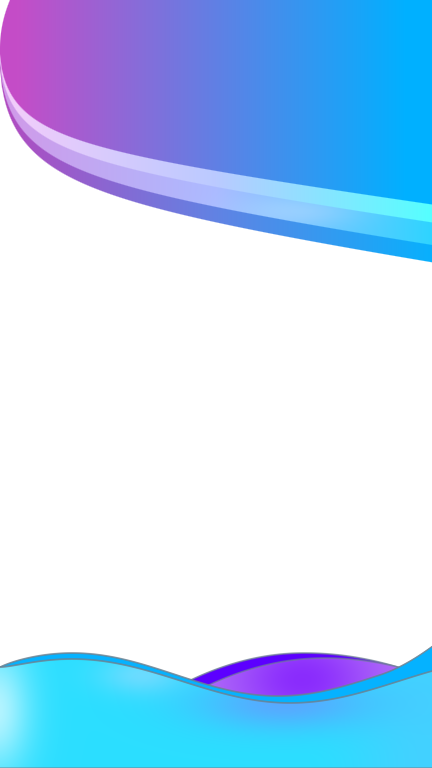
Write a Shadertoy shader that draws this background.

```glsl
// A white page with a glossy, banded swoosh at the top and rolling waves below.
// Each edge is a height curve over x; layers are painted back to front
// with antialiased coverage, horizontal colour ramps and soft elliptical glows.

const vec3 WHITE   = vec3(1.0);
const vec3 MAGENTA = vec3(0.77, 0.30, 0.78);
const vec3 AZURE   = vec3(0.0, 0.69, 1.0);
const vec3 CYAN    = vec3(0.17, 0.87, 1.0);
const vec3 INDIGO  = vec3(0.36, 0.0, 1.0);
const vec3 VIOLET  = vec3(0.54, 0.17, 0.99);
const vec3 LILAC   = vec3(0.70, 0.44, 0.97);
const vec3 OUTLINE = vec3(0.42, 0.50, 0.56);

// Pixel coverage of the region where d is positive
float cover(float d) {
    return clamp(0.5 + d / max(fwidth(d), 1e-5), 0.0, 1.0);
}

// Three evenly spaced colour stops
vec3 ramp(vec3 a, vec3 b, vec3 c, float t) {
    return t < 0.5 ? mix(a, b, 2.0 * t) : mix(b, c, 2.0 * t - 1.0);
}

// Soft elliptical spot, 1 at its centre
float glow(vec2 p, vec2 centre, vec2 size) {
    vec2 q = (p - centre) / size;
    return exp(-dot(q, q));
}

// Depth of a swoosh edge: a fast drop that settles into a gentle slope
float swooshEdge(float x, float start, float drop, float slope, float reach) {
    return start + slope * x + drop * (1.0 - exp(-pow(max(x, 0.0) / reach, 0.545)));
}

// Height of a cosine wave
float waveEdge(float x, float level, float amp, float crest, float halfPeriod) {
    return level + amp * cos(3.14159 * (x - crest) / halfPeriod);
}

// Height of a parabolic hill with its own falloff on each side
float hillEdge(float x, vec2 peak, float leftFall, float rightFall) {
    float dx = x - peak.x;
    return peak.y - (dx < 0.0 ? leftFall : rightFall) * dx * dx;
}

// Fill below an edge, then draw a thin line along it
vec3 paintBelow(vec3 base, vec3 fill, float d, float lineStrength) {
    float pixel = 1.0 / iResolution.y;
    vec3 col = mix(base, fill, cover(d));
    float stroke = 1.0 - smoothstep(0.0003, 0.0007 + pixel, abs(d));
    return mix(col, OUTLINE, lineStrength * stroke);
}

vec3 paintSwoosh(vec3 col, vec2 p) {
    float depth = 1.0 - p.y;
    float inner = swooshEdge(p.x, 0.0625, 0.1263, 0.0788, 0.0625);
    float outer = swooshEdge(p.x, 0.078, 0.1797, 0.0872, 0.0796);

    vec3 body = mix(MAGENTA, AZURE, clamp((p.x - 0.04) / 0.9, 0.0, 1.0));
    vec3 shade = ramp(vec3(0.70, 0.29, 0.75), vec3(0.38, 0.51, 0.89),
                      vec3(0.03, 0.69, 0.99), p.x);
    vec3 middle = ramp(vec3(0.82, 0.60, 0.91), vec3(0.67, 0.73, 1.0),
                       vec3(0.18, 0.83, 1.0), p.x);
    middle = mix(middle, vec3(0.66, 0.84, 1.0), 0.6 * glow(p, vec2(0.68, 0.725), vec2(0.14, 0.02)));
    vec3 shine = ramp(vec3(0.96, 0.80, 0.98), vec3(0.73, 0.79, 1.0),
                      vec3(0.33, 1.0, 1.0), p.x);

    // Rounded upper left side, then the bands from the outside in
    float curl = max(1.0 - depth / 0.0625, 0.0);
    float side = cover(p.x - 0.023 * curl * curl);
    vec3 paint = mix(col, shade, cover(outer - depth));
    paint = mix(paint, middle, cover(mix(inner, outer, 0.70) - depth));
    paint = mix(paint, shine, cover(mix(inner, outer, 0.31) - depth));
    paint = mix(paint, body, cover(inner - depth));
    return mix(col, paint, side);
}

vec3 paintWaves(vec3 col, vec2 p) {
    float x = p.x;
    float pinch = exp(-x / 0.028);
    float lift = max((x - 0.88) / 0.12, 0.0);

    float hill = hillEdge(x, vec2(0.704, 0.1497), 0.51, 0.39);
    float innerHill = min(hill, hillEdge(x, vec2(0.752, 0.1432), 0.486, 0.41));
    float back = waveEdge(x, 0.1217, 0.028, 0.167, 0.477)
               - 0.003 * pinch + 0.0169 * lift * lift;
    float front = waveEdge(x, 0.1133, 0.0286, 0.167, 0.505) + 0.0035 * pinch;

    // Violet hill behind the waves
    vec3 hillFill = mix(LILAC, VIOLET, glow(p, vec2(0.70, 0.115), vec2(0.16, 0.06)));
    col = paintBelow(col, INDIGO, hill - p.y, 0.7);
    col = paintBelow(col, hillFill, innerHill - p.y, 0.6);
    col = paintBelow(col, vec3(0.02, 0.70, 1.0), back - p.y, 0.8);

    // Front water: pale left rim, misty slope and a blue shadow in the trough
    vec3 water = mix(CYAN, vec3(0.26, 0.82, 1.0), smoothstep(0.7, 1.0, x));
    water = mix(water, vec3(0.80, 0.97, 1.0), 0.85 * glow(p, vec2(-0.01, 0.075), vec2(0.08, 0.08)));
    water = mix(water, vec3(0.55, 0.86, 1.0), 0.65 * glow(p, vec2(0.33, 0.121), vec2(0.10, 0.025)));
    water = mix(water, vec3(0.36, 0.64, 1.0), 0.9 * glow(p, vec2(0.66, 0.084), vec2(0.20, 0.034)));
    col = paintBelow(col, water, front - p.y, 0.8);
    return mix(col, OUTLINE, 0.5 * cover(0.0012 - p.y));
}

void mainImage(out vec4 fragColor, in vec2 fragCoord) {
    vec2 p = fragCoord / iResolution.xy;
    vec3 col = paintSwoosh(WHITE, p);
    fragColor = vec4(paintWaves(col, p), 1.0);
}
```
